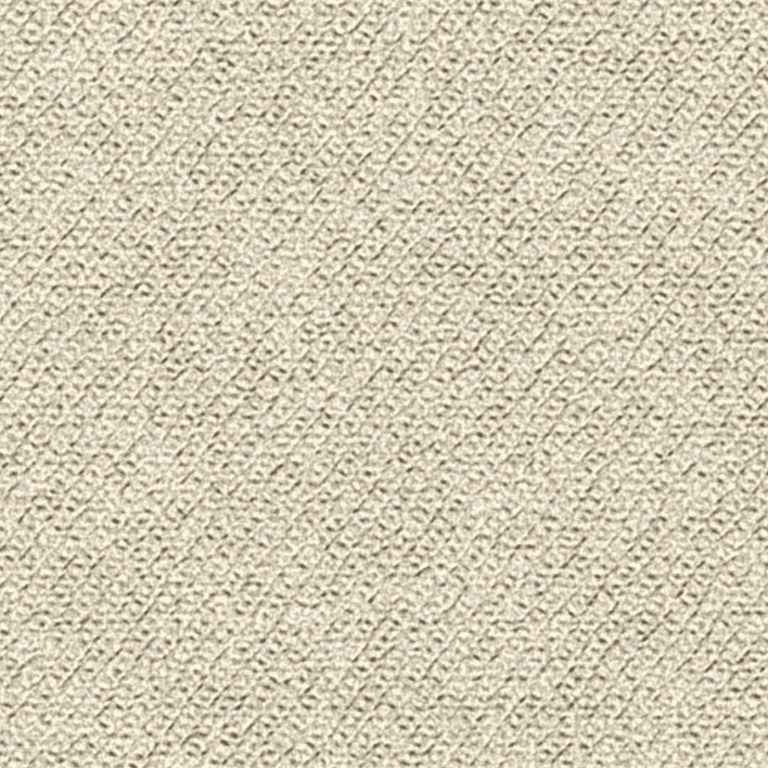
Write a WebGL 2 fragment shader that draws this texture.

```glsl
#version 300 es
precision highp float;
// Draws a fine cream basket weave with small crossing gaps and uneven yarn.

uniform vec2 u_resolution;
out vec4 fragColor;

const vec2 REPEATS = vec2(56.0, 82.0);   // stitches across, staggered rows down
const vec3 SHADOW = vec3(0.46, 0.42, 0.34);
const vec3 CREAM = vec3(0.99, 0.96, 0.88);
const vec3 RUSSET = vec3(0.03, -0.01, -0.01);

vec2 hash2(vec2 p) {
    vec3 q = fract(p.xyx * vec3(0.1031, 0.1030, 0.0973));
    q += dot(q, q.yzx + 33.33);
    return fract((q.xx + q.yz) * q.zy);
}

float cornerSlope(vec2 corner, vec2 offset) {
    float angle = 6.2832 * hash2(corner + 71.0).x;
    return dot(vec2(cos(angle), sin(angle)), offset);
}

// Gradient noise, roughly -0.7 to 0.7
float gradientNoise(vec2 p) {
    vec2 i = floor(p);
    vec2 f = p - i;
    vec2 w = f * f * f * (f * (f * 6.0 - 15.0) + 10.0);
    vec2 e = vec2(1.0, 0.0);
    float low = mix(cornerSlope(i, f), cornerSlope(i + e.xy, f - e.xy), w.x);
    float high = mix(cornerSlope(i + e.yx, f - e.yx), cornerSlope(i + e.xx, f - e.xx), w.x);
    return mix(low, high, w.y);
}

// Soft slanted ellipse, 1 at its centre
float softDash(vec2 p, float slope, vec2 radius) {
    p.y -= slope * p.x;
    vec2 q = p / radius;
    return exp(-0.5 * dot(q, q));
}

// Sums the staggered stitches near p: x = dark gaps, y = lit yarn above them
vec2 weave(vec2 p, vec2 repeats, float wear) {
    vec2 cell = floor(p);
    vec2 total = vec2(0.0);
    for (int j = -2; j <= 2; j++) {
        float row = cell.y + float(j);
        float stagger = 0.5 * mod(row, 2.0);
        float column = floor(p.x - stagger);
        for (int i = -1; i <= 1; i++) {
            vec2 id = vec2(column + float(i), row);
            vec2 random = hash2(id + 19.0);
            vec2 jitter = (hash2(id + 203.0) - 0.5) * vec2(0.30, 0.36);
            vec2 centre = id + vec2(0.5 + stagger, 0.5) + jitter;
            vec2 d = (p - centre) / repeats * repeats.x;
            float crossing = mod(id.x + floor(0.5 * row), 2.0);
            float slope = mix(0.55, -0.30, crossing) + 0.5 * (random.y - 0.5);
            float depth = clamp(0.2 + random.x + wear, 0.1, 1.3);
            total.x += depth * softDash(d, slope, vec2(0.21, 0.125));
            total.y += softDash(d - vec2(0.04, 0.38), slope, vec2(0.22, 0.12));
        }
    }
    return total;
}

void main() {
    vec2 uv = gl_FragCoord.xy / u_resolution;

    // Broad unevenness bends the rows and varies the gap depth
    float patches = gradientNoise(uv * 7.0) + 0.6 * gradientNoise(uv * 19.0 + 40.0);
    vec2 bend = vec2(gradientNoise(uv * 9.0 + 11.0), gradientNoise(uv * 9.0 + 57.0));
    vec2 stitches = weave(uv * REPEATS + 0.4 * bend, REPEATS, 0.16 * patches);

    // Fibre grain finer than the stitches
    float grain = gradientNoise(uv * 135.0) + 0.7 * gradientNoise(uv * 210.0 + 90.0);

    float tone = 0.77 - 0.76 * stitches.x + 0.24 * stitches.y + 0.48 * grain;
    tone = clamp(tone - 0.02 * patches, -0.1, 1.0);
    vec3 color = mix(SHADOW, CREAM, tone);

    // Some darker gaps lean towards russet
    float warmth = smoothstep(0.0, 0.5, gradientNoise(uv * 34.0 + 150.0));
    color += RUSSET * warmth * (1.0 - tone);

    fragColor = vec4(color, 1.0);
}
```
